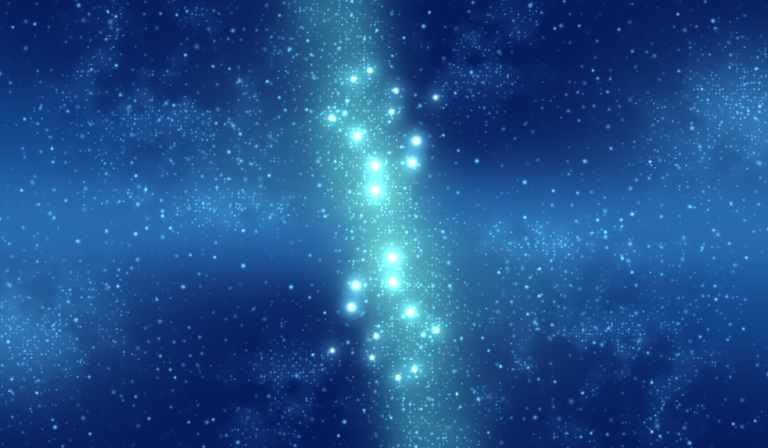
A WebGL 2 fragment shader for this background:

```glsl
#version 300 es
precision highp float;

uniform vec2 u_resolution;
out vec4 fragColor;

vec2 hash2(vec2 p) {
    vec3 q = fract(p.xyx * vec3(0.1031, 0.1030, 0.0973));
    q += dot(q, q.yzx + 33.33);
    return fract((q.xx + q.yz) * q.zy);
}

float valueNoise(vec2 p) {
    vec2 cell = floor(p), f = fract(p);
    f = f * f * (3.0 - 2.0 * f);
    float low = mix(hash2(cell).x, hash2(cell + vec2(1, 0)).x, f.x);
    float high = mix(hash2(cell + vec2(0, 1)).x, hash2(cell + 1.0).x, f.x);
    return mix(low, high, f.y);
}

float fbm(vec2 p) {
    float sum = 0.0, gain = 0.5;
    for (int i = 0; i < 5; i++) {
        sum += gain * valueNoise(p);
        p = mat2(1.6, 1.2, -1.2, 1.6) * p + 7.3;
        gain *= 0.5;
    }
    return sum;
}

float blob(vec2 p, vec2 center, vec2 radius) {
    vec2 d = (p - center) / radius;
    return exp(-dot(d, d));
}

// One soft star per grid cell; keep is the share of cells that are lit
float starLayer(vec2 p, float scale, float radius, float keep) {
    vec2 cell = floor(p * scale);
    vec2 offset = fract(p * scale) - mix(vec2(0.25), vec2(0.75), hash2(cell + 17.0));
    vec2 rnd = hash2(cell + scale + 91.0);
    float lit = smoothstep(0.0, 0.08, keep - rnd.x);
    return lit * (0.3 + 0.7 * rnd.y * rnd.y) * exp(-dot(offset, offset) / (radius * radius));
}

// Upper half of the sky: colour in rgb, dust density in a
vec4 nebula(vec2 p) {
    float n = fbm(p * 5.0 + 20.0);
    float fine = fbm(p * 13.0 + 40.0);
    vec3 col = vec3(0.022, 0.105, 0.355);

    // Side glows and the horizontal band
    col = mix(col, vec3(0.09, 0.32, 0.60), 0.75 * blob(p, vec2(-0.92, 0.17), vec2(0.42, 0.20)));
    col = mix(col, vec3(0.20, 0.46, 0.69), 0.75 * blob(p, vec2(0.86, 0.21), vec2(0.30, 0.18)));
    float bandY = p.y + 0.05 * (n - 0.5);
    col = mix(col, vec3(0.17, 0.45, 0.72), 0.88 * exp(-bandY * bandY / 0.020));
    col = mix(col, vec3(0.20, 0.46, 0.64), 0.55 * blob(p, vec2(-0.24, 0.12), vec2(0.21, 0.25)));

    // Slanted teal column, softer on its left side
    float across = p.x + 0.20 * p.y + 0.09 * (n - 0.48);
    float width = across < 0.0 ? 0.125 : 0.085;
    float column = exp(-pow(across / width, 2.0)) * (0.5 + 0.7 * n);
    col = mix(col, vec3(0.25, 0.58, 0.67), clamp(column, 0.0, 1.0));
    float core = blob(p, vec2(-0.015, 0.08), vec2(0.10, 0.15)) * (0.45 + 0.8 * fine);
    col = mix(col, vec3(0.41, 0.80, 0.82), clamp(core, 0.0, 1.0));

    // Ragged dust clouds
    float clouds = blob(p, vec2(-0.48, 0.32), vec2(0.22, 0.17))
                 + blob(p, vec2(0.20, 0.39), vec2(0.15, 0.12))
                 + 0.9 * blob(p, vec2(-0.36, 0.01), vec2(0.23, 0.07))
                 + 0.7 * blob(p, vec2(0.78, 0.24), vec2(0.20, 0.16));
    float dust = clouds * smoothstep(0.36, 0.56, 0.5 * (n + fine));
    col += vec3(0.06, 0.13, 0.14) * dust;
    return vec4(col, clamp(dust + 0.8 * column, 0.0, 1.0));
}

void main() {
    vec2 p = (gl_FragCoord.xy - 0.5 * u_resolution) / u_resolution.y;

    // The sky repeats under a half turn about the centre
    vec4 sky = mix(nebula(-p), nebula(p), smoothstep(-0.06, 0.06, p.y));
    vec3 col = sky.rgb;
    vec2 turned = p.y < 0.0 ? -p : p;

    // Fine grains in the dust, then sparser field stars
    float grains = starLayer(p, 125.0, 0.30, 0.04 + 0.55 * sky.a)
                 + starLayer(p, 78.0, 0.24, 0.06 + 0.35 * sky.a);
    col += vec3(0.18, 0.36, 0.36) * grains;
    float field = starLayer(turned, 33.0, 0.11, 0.33)
                + starLayer(turned, 17.0, 0.075, 0.32)
                + 1.4 * starLayer(turned, 6.0, 0.034, 0.22);
    col += vec3(0.36, 0.66, 0.68) * field;

    // Bright stars swing from side to side while they climb
    for (int i = 0; i < 11; i++) {
        float k = float(i);
        float swing = 0.02 + 0.105 * sin(0.2856 * k);
        float wobble = 0.013 * (1.0 - 0.1 * k) * cos(3.14159 * k);
        vec2 star = vec2(swing * sin(1.366 * (k - 1.3)),
                         0.088 + 0.0255 * k + 0.015 * sin(0.314 * k) - wobble);
        float strength = mix(1.0, 0.45, smoothstep(3.5, 5.5, k));
        vec2 d = turned - star;
        float r2 = dot(d, d);
        col += vec3(0.22, 0.42, 0.38) * strength * exp(-r2 / 0.0006);
        col += vec3(0.80, 0.85, 0.75) * exp(-r2 / (0.00007 * strength));
    }

    fragColor = vec4(clamp(col, 0.0, 1.0), 1.0);
}
```
